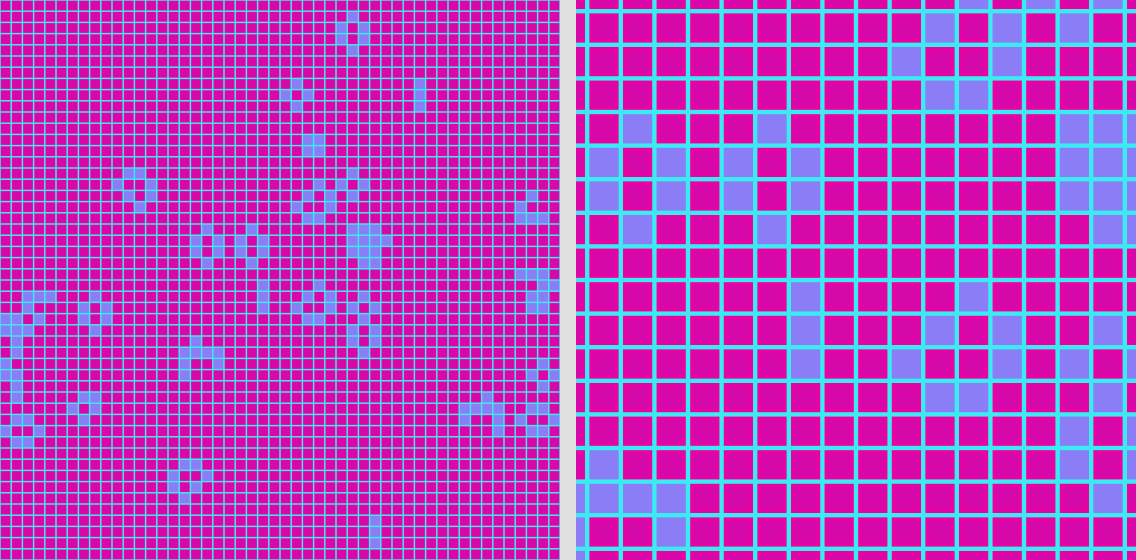
Left: the whole. Right: its middle third, enlarged.
A Shadertoy shader for this pattern:

```glsl
// A square grid of thin cyan lines over magenta cells, with small colonies of
// violet cells. Colonies are 4x4 bit motifs, shifted, flipped and turned at
// random per tile; they are sparse overall and crowd together in busy zones.

#define CELLS 50.0          // cells along the canvas
#define LINE_HALF 0.065     // half line width, in cells
#define RIM_HALF 0.165      // half width of the brighter band along lines
#define SPARSE_CHANCE 0.20  // chance of a colony in a quiet tile
#define BUSY_CHANCE 0.90    // chance of a colony in a busy tile
#define CROWD_CHANCE 0.55   // chance of an extra colony in a busy zone
#define ZONE_RADIUS 0.13    // radius of a busy zone, in canvas units
#define ZONE_COUNT 2

const vec3 MAGENTA = vec3(0.845, 0.03, 0.665);
const vec3 RIM     = vec3(0.92, 0.0, 0.63);
const vec3 VIOLET  = vec3(0.54, 0.49, 0.96);
const vec3 CYAN    = vec3(0.235, 0.92, 0.95);

// One hex digit per row: block, hive, loaf, boat, tub, bar, glider, hook
const int MOTIFS[8] = int[8](0x0660, 0x0696, 0x6952, 0x0CA4,
                             0x04A4, 0x0070, 0x0217, 0x7C46);

float hash(vec2 p) {
    vec3 q = fract(p.xyx * 0.1031);
    q += dot(q, q.yzx + 33.33);
    return fract((q.x + q.y) * q.z);
}

// 1 inside a busy zone, 0 outside; zones wrap around the canvas edges
float activity(vec2 uv) {
    float busy = 0.0;
    for (int i = 0; i < ZONE_COUNT; i++) {
        vec2 centre = vec2(0.63, 0.50) + float(i) * vec2(0.44, -0.05);
        vec2 offset = fract(uv - centre + 0.5) - 0.5;
        busy = max(busy, 1.0 - smoothstep(0.9, 1.1, length(offset) / ZONE_RADIUS));
    }
    return busy;
}

// Is this cell part of a colony in a layer of square tiles?
bool colony(vec2 cell, float tileSize, float seed, float quiet, float busy) {
    vec2 tile = floor((cell + 0.5) / tileSize);
    vec2 key = tile + seed;
    float chance = mix(quiet, busy, activity((tile + 0.5) * tileSize / CELLS));
    if (hash(key) > chance) return false;

    // Random shift within the tile
    vec2 shift = vec2(hash(key + 17.3), hash(key + 29.7));
    vec2 local = cell - tile * tileSize - floor(shift * (tileSize - 3.0));
    if (any(lessThan(local, vec2(-0.5))) || any(greaterThan(local, vec2(3.5))))
        return false;

    // Random mirror and quarter turn
    if (hash(key + 41.1) < 0.5) local.x = 3.0 - local.x;
    if (hash(key + 53.9) < 0.5) local = local.yx;

    int bit = int(local.y + 0.5) * 4 + int(local.x + 0.5);
    int kind = min(int(hash(key + 67.7) * 8.0), 7);
    return ((MOTIFS[kind] >> bit) & 1) == 1;
}

// Share of a pixel covered by grid bands of the given half width
float gridCover(vec2 p, float halfWidth, float pixel) {
    vec2 d = abs(fract(p + 0.5) - 0.5);
    vec2 overlap = min(d + 0.5 * pixel, halfWidth) - max(d - 0.5 * pixel, -halfWidth);
    vec2 cover = clamp(overlap / pixel, 0.0, 1.0);
    return 1.0 - (1.0 - cover.x) * (1.0 - cover.y);
}

void mainImage(out vec4 fragColor, in vec2 fragCoord) {
    float pixel = CELLS / iResolution.y;
    vec2 p = fragCoord * pixel;
    vec2 cell = floor(p);

    // Cells
    bool alive = colony(cell, 5.0, 3.0, SPARSE_CHANCE, BUSY_CHANCE)
              || colony(cell + 2.0, 4.0, 81.0, 0.0, CROWD_CHANCE);
    vec3 color = alive ? VIOLET : mix(MAGENTA, RIM, gridCover(p, RIM_HALF, pixel));

    // Grid lines
    color = mix(color, CYAN, gridCover(p, LINE_HALF, pixel));
    fragColor = vec4(color, 1.0);
}
```
